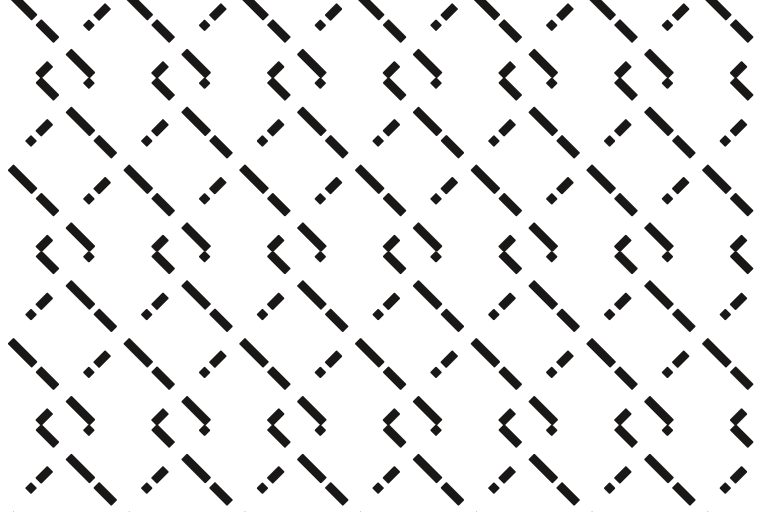
Reproduce this pattern procedurally as a WebGL 1 fragment shader.

```glsl
precision highp float;
// Sparse diagonal dashes: four bar lengths on a square lattice, slanted both ways.
// Each kind of bar repeats every two columns and every three rows, and steps
// sideways by one column partway through its three rows.

uniform vec2 u_resolution;

const float CELL = 0.113;         // lattice step, as a share of canvas height
const float UNIT = 0.1475;        // bar thickness and length step, in cells
const float CORNER = 0.02;        // corner rounding, in cells
const float COLUMNS = 2.0;        // repeat across, in cells
const float ROWS = 3.0;           // repeat down, in cells
const vec2 SIDES = vec2(0.06, 13.08); // left and right limits, in cells
const vec3 PAPER = vec3(1.0);
const vec3 INK = vec3(0.10, 0.09, 0.09);

// Bar centres in the first row, in cells from the top left
const vec2 LONG_BAR = vec2(0.390, 0.098);
const vec2 MEDIUM_BAR = vec2(0.820, 0.537);
const vec2 SHORT_BAR = vec2(1.765, 0.208);
const vec2 DIAMOND = vec2(1.536, 0.437);

float roundedBox(vec2 p, vec2 halfSize) {
  vec2 d = abs(p) - halfSize + CORNER;
  return length(max(d, 0.0)) + min(max(d.x, d.y), 0.0) - CORNER;
}

// Distance to the nearest copy of a bar; rows from shiftRow on move one column.
// slant is 1.0 for falling bars and -1.0 for rising ones.
float barLattice(vec2 p, vec2 centre, float units, float slant, float shiftRow) {
  vec2 d = p - centre;
  float row = floor(d.y + 0.5);
  d.y -= row;
  d.x -= step(shiftRow - 0.5, mod(row + 0.5, ROWS) - 0.5);
  d.x = mod(d.x + 0.5 * COLUMNS, COLUMNS) - 0.5 * COLUMNS;

  vec2 turned = vec2(d.x + slant * d.y, d.y - slant * d.x) * 0.70711;
  return roundedBox(turned, 0.5 * UNIT * vec2(units, 1.0));
}

void main() {
  // Cell coordinates, measured down from the top left
  vec2 p = vec2(gl_FragCoord.x, u_resolution.y - gl_FragCoord.y);
  float pixel = 1.0 / (u_resolution.y * CELL);
  p *= pixel;

  // Falling bars, then rising ones
  float dist = barLattice(p, LONG_BAR, 4.0, 1.0, 1.0);
  dist = min(dist, barLattice(p, MEDIUM_BAR, 3.0, 1.0, 2.0));
  dist = min(dist, barLattice(p, SHORT_BAR, 2.0, -1.0, 1.0));
  dist = min(dist, barLattice(p, DIAMOND, 1.0, -1.0, 2.0));

  // Antialiased ink, with bare margins at the sides
  float ink = clamp(0.5 - dist / pixel, 0.0, 1.0);
  ink *= step(SIDES.x, p.x) * step(p.x, SIDES.y);
  gl_FragColor = vec4(mix(PAPER, INK, ink), 1.0);
}
```
